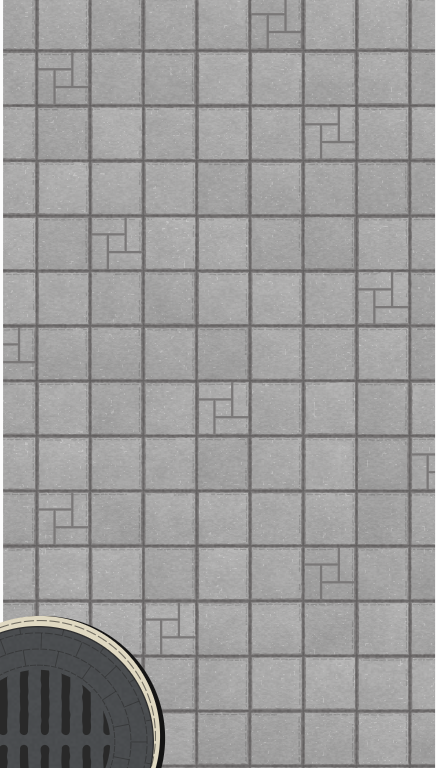
Reproduce this texture procedurally as a WebGL 2 fragment shader.

```glsl
#version 300 es
precision highp float;
// Grey paving slabs with recessed joints, one pinwheel slab in most rows,
// and a slotted round drain with a cream rim in the lower left corner.
// Everything is layered from distance functions; one unit is the canvas height.

#define PITCH vec2(0.0694, 0.07165)
#define ORIGIN vec2(0.0479, 0.0026)
#define JOINT 0.0052
#define PINWHEEL_JOINT 0.0030
#define MARGIN 0.0040
#define GRAIN 0.075
#define TILE_VARIATION 0.045
#define HUB vec2(0.0495, 0.0339)
#define HUB_RADIUS 0.151
#define SLOT_PITCH 0.0271

uniform vec2 u_resolution;
out vec4 fragColor;

const vec3 STONE = vec3(0.655, 0.653, 0.652);
const vec3 JOINT_GREY = vec3(0.49, 0.48, 0.48);
const vec3 IRON = vec3(0.29, 0.30, 0.31);
const vec3 BLACK = vec3(0.16);
const vec3 CREAM = vec3(0.88, 0.85, 0.76);
const vec3 PAPER = vec3(0.99);

// Pinwheel column for each row, bottom to top; 99 means none.
const int PINWHEEL[14] = int[14](99, 99, 2, 5, 0, 7, 3, -1, 6, 1, 99, 5, 0, 4);

float hash(vec2 p) {
  vec3 h = fract(p.xyx * 0.1031);
  h += dot(h, h.yzx + 33.33);
  return fract((h.x + h.y) * h.z);
}

float noise(vec2 p) {
  vec2 i = floor(p), f = fract(p);
  f = f * f * (3.0 - 2.0 * f);
  return mix(mix(hash(i), hash(i + vec2(1, 0)), f.x),
             mix(hash(i + vec2(0, 1)), hash(i + vec2(1, 1)), f.x), f.y);
}

// Antialiased coverage of the inside of a distance field.
float cover(float d) { return clamp(0.5 - d * u_resolution.y, 0.0, 1.0); }

float stroke(float d, float width) { return cover(abs(d) - 0.5 * width); }

float dashes(float t) { return smoothstep(0.05, 0.15, abs(fract(t) - 0.5)); }

// Four straight joints, each a quarter turn of the last.
float pinwheel(vec2 q) {
  float arm = PITCH.x / 6.0, d = 1.0;
  for (int k = 0; k < 4; k++) {
    d = min(d, max(abs(q.y - arm) - 0.5 * PINWHEEL_JOINT, q.x - arm));
    q = vec2(q.y, -q.x);
  }
  return d;
}

vec3 paving(vec2 p) {
  vec2 g = (p - ORIGIN) / PITCH, id = floor(g), f = fract(g) - 0.5;
  vec2 q = f * PITCH;
  float seed = hash(id + 40.0);
  bool special = PINWHEEL[clamp(int(id.y), 0, 13)] == int(id.x);

  // Stone: tone per slab, slanted light, streaky grain and pale flecks.
  float grain = noise(p * vec2(260, 520)) * 0.6 + noise(p * vec2(560, 760) + 31.0) * 0.4;
  float tone = (seed - 0.5) * TILE_VARIATION + dot(f, vec2(0.02, 0.035));
  tone += (grain - 0.5) * GRAIN + (noise(g * 3.0 + 7.0) - 0.5) * 0.03;
  tone += 0.08 * smoothstep(0.86, 0.98, noise(p * 420.0 + 90.0));
  vec3 color = STONE + tone;

  // Slab outline, nudged a little from slab to slab, with worn edges.
  vec2 nudge = (vec2(seed, hash(id + 71.0)) - 0.5) * 0.0012;
  vec2 inset = 0.5 * (PITCH - JOINT) - abs(q - nudge);
  float edge = min(inset.x, inset.y) + (noise(p * 330.0) - 0.5) * 0.0008;
  float along = inset.x < inset.y ? p.y : p.x;
  float wear = dashes(along * 95.0 + seed) * step(0.3, noise(vec2(along * 60.0, seed * 50.0)));
  color -= 0.09 * wear * stroke(edge - 0.0022, 0.0016) * step(0.0, f.x + f.y);
  if (special) color = mix(color, JOINT_GREY - 0.01, cover(pinwheel(q)));

  // Joint with a darker seam down its middle.
  vec2 seam = 0.5 * PITCH - abs(q);
  vec3 joint = JOINT_GREY + (noise(p * 400.0) - 0.5) * 0.07;
  joint -= 0.08 * stroke(min(seam.x, seam.y), 0.0022);
  return mix(color, joint, cover(edge));
}

vec3 drain(vec3 color, vec2 p) {
  // Cast shadow, then the rim with its dashed line.
  color = mix(color, vec3(0.08), cover(length(p - vec2(0.056, 0.039)) - 0.159));
  vec2 rim = p - vec2(0.0521, 0.0417);
  float rimEdge = length(rim) - 0.1563;
  color = mix(color, CREAM, cover(rimEdge));
  color = mix(color, CREAM * 0.5, stroke(rimEdge + 0.006, 0.0014) * dashes(atan(rim.y, rim.x) * 9.0));

  // Iron plate.
  vec2 q = p - HUB;
  float r = length(q), turn = atan(q.y, q.x);
  vec3 plate = IRON + (noise(p * 300.0) - 0.5) * 0.02;
  plate = mix(plate, BLACK, 0.8 * stroke(r - HUB_RADIUS, 0.0035));

  // Dashed rings, with staggered radial cuts between them.
  for (int k = 0; k < 3; k++) {
    float ring = 0.100 + 0.021 * float(k);
    float cut = (fract(turn * 2.6 + 0.5 * float(k)) - 0.5) * r / 2.6;
    float band = max(abs(r - ring - 0.0105) - 0.0105, abs(cut) - 0.0006);
    float groove = max(stroke(r - ring, 0.0013) * dashes(turn * 11.0 + 0.4 * float(k)), cover(band));
    plate = mix(plate, BLACK, 0.55 * groove);
  }

  // Two rows of slots with rounded ends and slightly ragged sides.
  float x = (fract((p.x - 0.0586) / SLOT_PITCH + 0.5) - 0.5) * SLOT_PITCH;
  x += (noise(p * 130.0) - 0.5) * 0.0015;
  float slot = length(vec2(x, max(0.0, 0.0117 - abs(p.y - 0.0365)))) - 0.0053;
  plate = mix(plate, BLACK, cover(max(slot, r - 0.094)));
  return mix(color, plate, cover(r - HUB_RADIUS));
}

void main() {
  vec2 p = gl_FragCoord.xy / u_resolution.y;
  float right = u_resolution.x / u_resolution.y - 0.0012;
  vec3 color = mix(paving(p), PAPER, cover(min(p.x - MARGIN, right - p.x)));
  fragColor = vec4(drain(color, p), 1.0);
}
```
